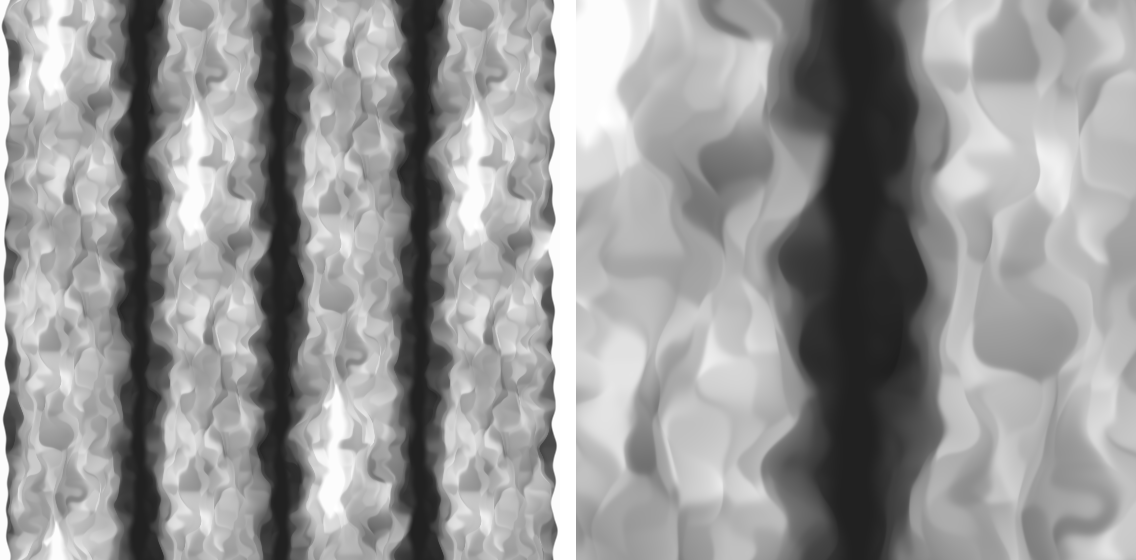
Left: the whole. Right: its middle third, enlarged.
Give the GLSL for this texture, as a Shadertoy shader.

```glsl
#define COLUMNS 4.0
#define COARSE_GRAIN vec2(9.0, 17.0)
#define FINE_GRAIN vec2(15.0, 27.0)
#define FACET_FOCUS 13.0
#define FACET_CONTRAST 0.62
#define WARP 0.13
#define BODY_TONE 0.70
#define GROOVE_TONE 0.19
#define GAP_TONE 0.13
#define RIM_TONE 0.34
#define PAPER_TONE 0.99

// Downward slide of the shared bark pattern in each column
const float SLIDE[4] = float[4](0.0, 0.25, 0.755, 0.25);

vec2 hash2(vec2 p) {
    vec3 q = fract(p.xyx * vec3(0.1031, 0.1030, 0.0973));
    q += dot(q, q.yzx + 33.33);
    return fract((q.xx + q.yz) * q.zy);
}

// Gradient noise that wraps vertically after the given number of rows
float gradientNoise(vec2 p, float rows) {
    vec2 base = floor(p), f = p - base;
    vec2 blend = f * f * f * (f * (f * 6.0 - 15.0) + 10.0);
    float sum = 0.0;
    for (int n = 0; n < 4; n++) {
        vec2 corner = vec2(n & 1, n >> 1);
        vec2 cell = base + corner;
        float angle = 6.2832 * hash2(vec2(cell.x, mod(cell.y, rows)) + 19.0).x;
        vec2 weight = mix(1.0 - blend, blend, corner);
        sum += weight.x * weight.y * dot(vec2(cos(angle), sin(angle)), f - corner);
    }
    return sum;
}

// Outer sides have a thin rim, inner sides fall into a wide groove
float sideTone(float inset, bool outer) {
    return outer ? mix(RIM_TONE, BODY_TONE, smoothstep(0.03, 0.14, inset))
                 : mix(GROOVE_TONE, BODY_TONE, smoothstep(0.05, 0.25, inset));
}

float columnTone(float u, float column) {
    return min(sideTone(u, column < 0.5),
               sideTone(1.0 - u, column > COLUMNS - 1.5));
}

// Softly joined Voronoi flakes, each with its own tone and tilt
float facets(vec2 p, vec2 grid, float column) {
    vec2 q = p * grid, base = floor(q);
    float sum = 0.0, total = 0.0;
    for (int j = -1; j <= 1; j++)
    for (int i = -1; i <= 1; i++) {
        vec2 cell = base + vec2(i, j);
        vec2 key = vec2(cell.x, mod(cell.y, grid.y)) + grid.x * 7.0;
        vec2 center = cell + 0.5 + 0.8 * (hash2(key) - 0.5);
        vec2 random = hash2(key + 57.0) - 0.5;
        vec2 local = q - center;
        float weight = exp(-FACET_FOCUS * dot(local, local));
        float tone = columnTone(mix(center.x / grid.x, p.x, 0.4), column);
        tone *= 1.0 + FACET_CONTRAST * (random.x + 0.8 * dot(local, random.yx));
        sum += weight * tone;
        total += weight;
    }
    return sum / max(total, 1e-6);
}

// Narrow streak that swells into a drop
float streak(vec2 p) {
    float s = p.y > 0.9 ? p.y - 1.0 : p.y;
    float width = 0.035 * smoothstep(0.0, 0.03, s) + 0.05 * smoothstep(0.13, 0.19, s);
    width *= 1.0 - smoothstep(0.2, 0.26, s);
    float middle = mix(0.41, 0.36, smoothstep(0.1, 0.22, s));
    return smoothstep(0.02, -0.02, abs(p.x - middle) - width) * smoothstep(0.0, 0.012, width);
}

float glint(vec2 p, vec2 center, vec2 radius) {
    vec2 d = p - center;
    d.x += 0.5 * d.y;
    return 1.0 - smoothstep(0.6, 1.1, length(d / radius));
}

void mainImage(out vec4 fragColor, in vec2 fragCoord) {
    vec2 uv = fragCoord / iResolution.xy;
    float column = min(floor(uv.x * COLUMNS), COLUMNS - 1.0);
    float u = uv.x * COLUMNS - column;
    float down = fract(1.078 - uv.y - SLIDE[int(column)]);

    // Bend the grain sideways
    vec2 p = vec2(u, down);
    p.x += WARP * gradientNoise(p * vec2(5.0, 14.0), 14.0);
    p.x += 0.5 * WARP * gradientNoise(p * vec2(11.0, 31.0) + vec2(40.0, 0.0), 31.0);

    // Flaky bark with broad unevenness
    float tone = mix(facets(p, COARSE_GRAIN, column), facets(p, FINE_GRAIN, column), 0.42);
    tone *= 1.0 + 0.22 * gradientNoise(vec2(u * 3.0 + 70.0, down * 9.0), 9.0);

    // Highlights
    vec2 lit = mix(vec2(u, down), p, 0.5);
    tone += 0.14 * glint(lit, vec2(0.37, 0.17), vec2(0.22, 0.16));
    tone = mix(tone, 0.87, 0.8 * glint(lit, vec2(0.22, 0.60), vec2(0.055, 0.05)));
    tone = mix(tone, 0.90, 0.8 * glint(lit, vec2(0.43, 0.385), vec2(0.05, 0.035)));
    tone = mix(tone, PAPER_TONE, streak(lit));

    // Wavy silhouette over dark gaps and a white surround
    float side = step(0.5, u);
    float wave = gradientNoise(vec2(side * 7.0 + 0.3, down * 20.0), 20.0);
    float inset = min(u, 1.0 - u) - 0.05 - 0.06 * wave;
    bool outer = side < 0.5 ? column < 0.5 : column > COLUMNS - 1.5;
    float behind = outer ? PAPER_TONE : GAP_TONE;
    float softness = outer ? 0.008 : 0.03;
    tone = mix(behind, tone, smoothstep(-softness, softness, inset));

    fragColor = vec4(vec3(clamp(tone, 0.0, 1.0)), 1.0);
}
```
